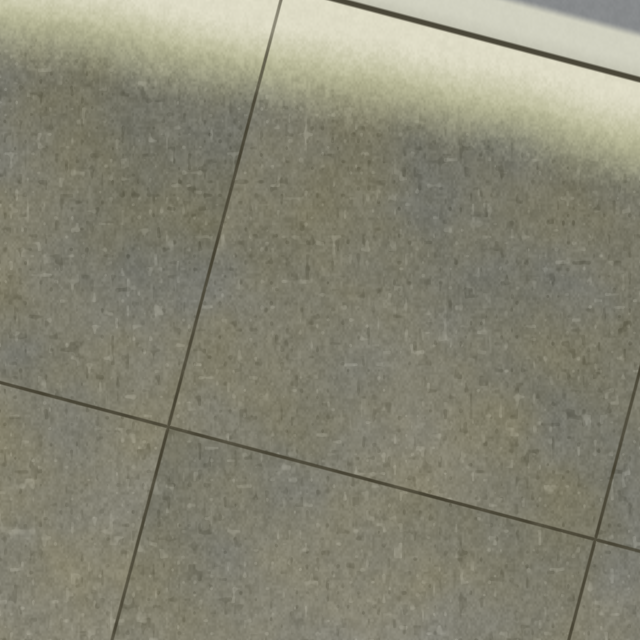
Give the GLSL for this texture, as a Shadertoy shader.

```glsl
// Tilted speckled stone floor tiles with thin dark joints, a band of light and a pale skirting.

const float TILT = 0.258;
const vec2 CORNER = vec2(0.263, 0.333);   // a joint crossing, in canvas units
const vec2 TILE = vec2(0.690, 0.7125);    // tile pitch along the tilted axes
const float SKIRTING_TOP = 0.781;

const vec3 STONE_DARK = vec3(0.445, 0.442, 0.385);
const vec3 STONE_PALE = vec3(0.540, 0.528, 0.462);
const vec3 GLOW_EDGE = vec3(0.725, 0.725, 0.590);
const vec3 GLOW_CORE = vec3(0.870, 0.860, 0.775);
const vec3 JOINT = vec3(0.260, 0.245, 0.185);
const vec3 SKIRTING = vec3(0.820, 0.820, 0.755);
const vec3 WALL = vec3(0.530, 0.540, 0.545);

float hash(vec2 p) {
    vec3 q = fract(p.xyx * vec3(0.1031, 0.1030, 0.0973));
    q += dot(q, q.yzx + 33.33);
    return fract((q.x + q.y) * q.z);
}

float noise(vec2 p) {
    vec2 cell = floor(p);
    vec2 f = fract(p);
    f = f * f * (3.0 - 2.0 * f);
    float low = mix(hash(cell), hash(cell + vec2(1, 0)), f.x);
    float high = mix(hash(cell + vec2(0, 1)), hash(cell + vec2(1, 1)), f.x);
    return mix(low, high, f.y);
}

float fbm(vec2 p) {
    float sum = 0.0;
    float weight = 0.5;
    for (int i = 0; i < 4; i++) {
        sum += weight * noise(p);
        p = mat2(1.6, 1.2, -1.2, 1.6) * p + 7.3;
        weight *= 0.5;
    }
    return sum / 0.9375;
}

// Soft line coverage at distance d from its centre
float line(float d, float halfWidth, float blur) {
    return 1.0 - smoothstep(halfWidth - blur, halfWidth + blur, abs(d));
}

// Distance to the nearest multiple of the period
float repeatDistance(float x, float period) {
    return abs(fract(x / period + 0.5) - 0.5) * period;
}

// Zero-centred fine grain, slightly stretched along the canvas height
float grain(vec2 p) {
    float fine = noise(p * vec2(300.0, 240.0)) - 0.5;
    float coarse = noise(p * vec2(135.0, 105.0) + 31.0) - 0.5;
    return 0.6 * fine + 0.55 * coarse;
}

vec3 stone(vec2 p, vec2 uv) {
    vec2 id = floor(uv / TILE);
    float cloud = fbm(p * 4.5 + id * 9.0) - 0.5;
    float shade = 0.53 - 0.75 * uv.y + 1.1 * cloud + 0.16 * (hash(id + 40.0) - 0.5);
    vec3 color = mix(STONE_DARK, STONE_PALE, clamp(shade, -0.15, 1.15));

    // Faint warm and cool drifts
    float hue = fbm(p * 9.0 + 50.0) - 0.5;
    color += hue * vec3(0.035, 0.015, -0.050);

    // Dark pits and pale chips
    float pits = smoothstep(0.74, 0.95, noise(p * vec2(125.0, 95.0) + 70.0));
    float chips = smoothstep(0.78, 0.97, noise(p * vec2(115.0, 100.0) + 140.0));
    return color + 0.085 * grain(p) - 0.055 * pits + 0.065 * chips;
}

// Light spilling over the floor, strongest beside the skirting
vec3 addGlow(vec3 color, vec2 p, vec2 uv) {
    float start = 0.560 + 0.08 * clamp(uv.x, -0.5, 0.4) + 0.025 * (fbm(p * 7.0) - 0.5);
    float height = uv.y - start + 0.012 * grain(p);
    vec3 light = mix(GLOW_EDGE, GLOW_CORE, smoothstep(0.015, 0.100, height));
    light += 0.035 * grain(p);
    return mix(color, light, smoothstep(-0.065, 0.050, height));
}

void mainImage(out vec4 fragColor, in vec2 fragCoord) {
    vec2 p = fragCoord / iResolution.y;
    float blur = max(0.0016, 1.0 / iResolution.y);

    // Tilted floor axes: x along the skirting, y towards it
    float c = cos(TILT);
    float s = sin(TILT);
    vec2 offset = p - CORNER;
    vec2 uv = vec2(c * offset.x - s * offset.y, s * offset.x + c * offset.y);

    vec3 color = addGlow(stone(p, uv), p, uv);

    // Tile joints, worn unevenly and washed out by the light
    float wear = 0.68 + 0.30 * noise(p * 45.0);
    float fade = 1.0 - 0.30 * smoothstep(0.50, 0.66, uv.y);
    float across = line(repeatDistance(uv.x, TILE.x), 0.0024, blur);
    float along = line(uv.y, 0.0025, blur);
    color = mix(color, JOINT, max(across, along) * wear * fade);

    // Skirting and wall beyond the last joint
    float above = uv.y - TILE.y;
    vec3 board = SKIRTING - 0.05 * smoothstep(0.03, 0.0, above) + 0.02 * grain(p);
    vec3 wall = WALL + 0.03 * grain(p);
    board = mix(board, wall, smoothstep(-0.008, 0.008, uv.y - SKIRTING_TOP));
    color = mix(color, board, smoothstep(-blur, blur, above));
    color = mix(color, JOINT * 0.92, 0.92 * line(above, 0.0042, blur * 1.4));

    fragColor = vec4(clamp(color, 0.0, 1.0), 1.0);
}
```
